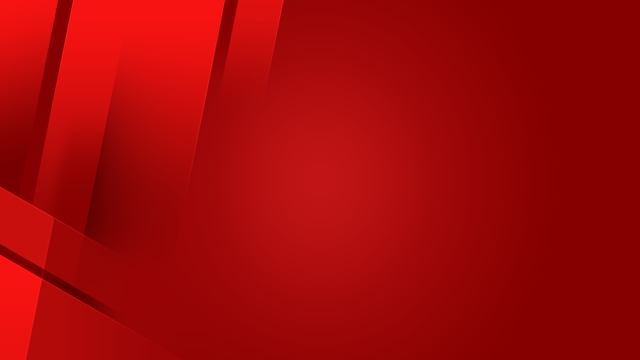
Give the GLSL for this background, as a Shadertoy shader.

```glsl
// Glossy red backdrop: a soft radial glow behind slanted translucent panels.
// Panels are strips in two skewed coordinates (steep and diagonal), each
// fading along its length, with soft shadows and thin lit edges.

// Antialiased strip covering lo < t < hi
float strip(float t, float lo, float hi) {
    float w = 0.8 / iResolution.y;
    return smoothstep(lo - w, lo + w, t) * (1.0 - smoothstep(hi - w, hi + w, t));
}

// Thin highlight centred on an edge
float rim(float t, float edge) {
    return 1.0 - smoothstep(0.0, 0.0035, abs(t - edge));
}

// One down to zero between a and b
float fade(float a, float b, float t) {
    return 1.0 - smoothstep(a, b, t);
}

void mainImage(out vec4 fragColor, in vec2 fragCoord) {
    vec2 p = fragCoord / iResolution.xy * vec2(1.7778, 1.0);
    float depth = 1.0 - p.y;
    float steep = p.x + 0.2 * depth;
    float diagonal = depth - 0.575 * p.x;

    vec3 bright = vec3(0.97, 0.075, 0.07);
    vec3 deep = vec3(0.52, 0.0, 0.0);
    vec3 darkest = vec3(0.33, 0.0, 0.0);

    // Radial glow
    float r = length((p - vec2(0.89, 0.5)) * vec2(1.0, 0.9));
    vec3 col = mix(vec3(0.755, 0.08, 0.085), vec3(0.65, 0.035, 0.04), smoothstep(0.0, 0.38, r));
    col = mix(col, vec3(0.525, 0.0, 0.0), smoothstep(0.2, 0.72, r));
    col = mix(col, vec3(0.61, 0.02, 0.025), 0.8 * fade(0.35, 0.75, p.x));

    // Steep panels hanging from the top
    vec3 leftPanel = mix(bright, vec3(0.47, 0.0, 0.0), smoothstep(-0.05, 0.46, depth + 0.3 * p.x - 0.04));
    col = mix(col, leftPanel, strip(steep, -1.0, 0.162));
    col = mix(col, deep, strip(steep, 0.162, 0.204));
    vec3 widePanel = mix(bright, vec3(0.64, 0.03, 0.03), smoothstep(0.0, 0.62, depth));
    col = mix(col, widePanel, strip(steep, 0.204, 0.625) * fade(0.4, 0.7, depth));
    col = mix(col, deep, strip(steep, 0.625, 0.662) * fade(0.02, 0.26, depth));
    col = mix(col, vec3(0.87, 0.065, 0.06), strip(steep, 0.662, 0.787) * fade(0.0, 0.32, depth));

    // Shadows inside the wide panel
    float foldShadow = strip(steep, 0.363, 0.625) * exp(-max(steep - 0.363, 0.0) * 9.0);
    col = mix(col, darkest, 0.85 * foldShadow * smoothstep(0.06, 0.6, depth) * fade(0.62, 0.8, depth));
    float softShadow = smoothstep(0.23, 0.29, steep) * strip(steep, 0.0, 0.363);
    col = mix(col, deep, 0.75 * softShadow * smoothstep(0.28, 0.55, depth));

    // Lit steep edges
    float steepRims = rim(steep, 0.204) * fade(0.1, 0.5, depth)
        + rim(steep, 0.625) * fade(0.2, 0.65, depth)
        + rim(steep, 0.787) * fade(0.0, 0.3, depth);
    col += vec3(0.14, 0.06, 0.05) * steepRims;

    // Diagonal panels across the lower left corner
    float nearSide = strip(steep, -1.0, 0.271);
    float midSide = strip(steep, 0.271, 0.363);
    vec3 upperPanel = mix(vec3(0.59, 0.02, 0.02), vec3(0.79, 0.06, 0.05), nearSide);
    upperPanel = mix(upperPanel, vec3(0.62, 0.025, 0.02), midSide);
    col = mix(col, upperPanel, strip(diagonal, 0.519, 0.678) * fade(0.2, 0.42, p.x));
    vec3 gapColor = mix(vec3(0.48, 0.0, 0.0), vec3(0.37, 0.0, 0.0), smoothstep(0.08, 0.2, p.x));
    col = mix(col, gapColor, strip(diagonal, 0.678, 0.708) * fade(0.2, 0.36, p.x));
    vec3 lowerPanel = mix(vec3(0.7, 0.04, 0.035), vec3(0.61, 0.02, 0.025), smoothstep(0.1, 0.45, p.x));
    vec3 cornerColor = mix(bright, vec3(0.86, 0.06, 0.055), 0.5 * smoothstep(0.75, 1.0, depth));
    lowerPanel = mix(lowerPanel, cornerColor, nearSide);
    col = mix(col, lowerPanel, strip(diagonal, 0.708, 3.0));

    // Lit diagonal edges and the lower steep edge
    float lowRims = rim(diagonal, 0.519) * fade(0.1, 0.38, p.x)
        + rim(diagonal, 0.708) * fade(0.15, 0.5, p.x)
        + 0.6 * rim(steep, 0.271) * smoothstep(0.519, 0.53, diagonal);
    col += vec3(0.14, 0.06, 0.05) * lowRims;

    fragColor = vec4(clamp(col, 0.0, 1.0), 1.0);
}
```
